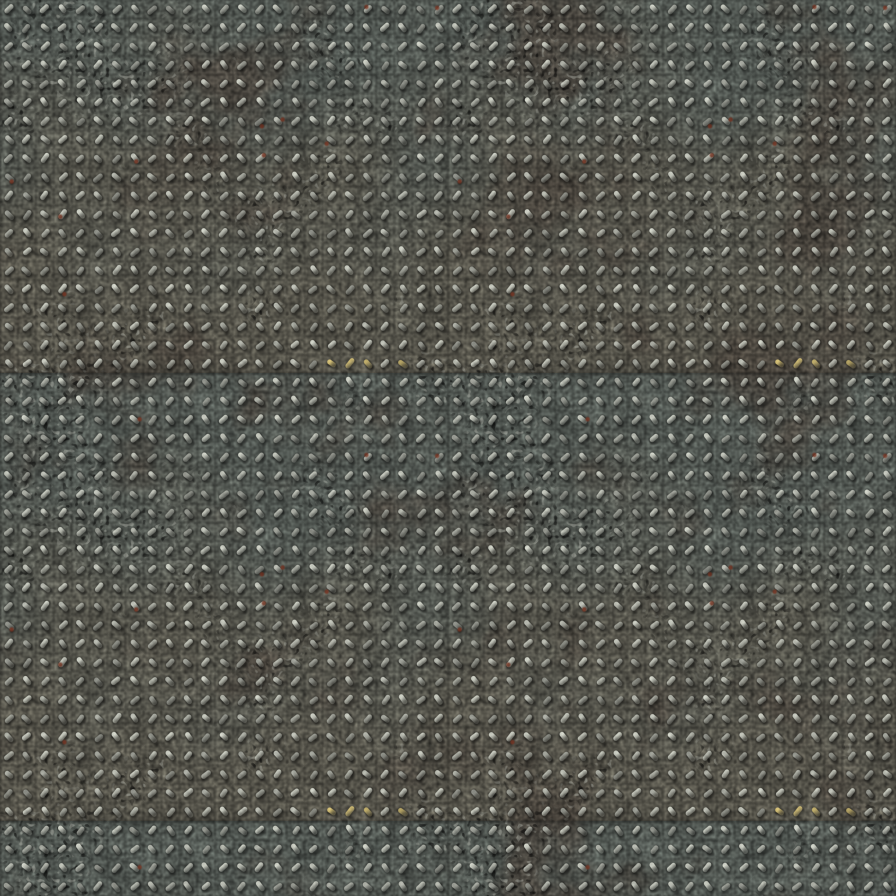
A Shadertoy shader for this texture:

```glsl
// Worn steel tread plate: 2 x 2 panels, each with 25 x 24 raised lugs in alternating diagonals.

const vec2 PANELS = vec2(2.0);
const vec2 LUGS = vec2(25.0, 24.0);   // lugs per panel
const float SEAM_ROW = 4.0;           // the horizontal joint lies below this row

const vec3 OLIVE = vec3(0.355, 0.347, 0.308);
const vec3 SLATE = vec3(0.335, 0.360, 0.340);
const vec3 BROWN = vec3(0.295, 0.268, 0.238);
const vec3 STEEL = vec3(0.75, 0.76, 0.72);
const vec3 RUST = vec3(0.46, 0.20, 0.13);
const vec3 YELLOW = vec3(0.78, 0.69, 0.38);

// Integer hash giving two values from 0 to 1
vec2 hash2(vec2 p) {
    uvec2 q = uvec2(ivec2(p)) * 1664525u + 12345u;
    for (int i = 0; i < 2; i++) {
        q.x += q.y * 1664525u;
        q.y += q.x * 1664525u;
        q ^= q >> 16u;
    }
    return vec2(q & 0xffffu) / 65535.0;
}

float cornerSlope(vec2 corner, vec2 offset, float period, float seed) {
    float angle = 6.28318 * hash2(mod(corner, period) + seed * 517.0).x;
    return dot(vec2(cos(angle), sin(angle)), offset);
}

// Gradient noise that wraps after a whole number of cells
float noise(vec2 p, float period, float seed) {
    p *= period;
    vec2 i = floor(p), f = p - i;
    vec2 u = f * f * f * (f * (f * 6.0 - 15.0) + 10.0);
    vec2 e = vec2(1.0, 0.0);
    float low = mix(cornerSlope(i, f, period, seed),
                    cornerSlope(i + e.xy, f - e.xy, period, seed), u.x);
    float high = mix(cornerSlope(i + e.yx, f - e.yx, period, seed),
                     cornerSlope(i + e.xx, f - e.xx, period, seed), u.x);
    return mix(low, high, u.y);
}

float fbm(vec2 p, float period, float seed) {
    float sum = 0.0, amplitude = 1.0;
    for (int i = 0; i < 4; i++) {
        sum += amplitude * noise(p, period, seed + float(i));
        period *= 2.0;
        amplitude *= 0.6;
    }
    return sum;
}

float capsule(vec2 p, vec2 axis, float halfLength, float radius) {
    float along = clamp(dot(p, axis), -halfLength, halfLength);
    return length(p - axis * along) - radius;
}

// Soft line around whole-number coordinates
float gridLine(float x, float width) {
    return 1.0 - smoothstep(0.0, width, abs(fract(x + 0.5) - 0.5));
}

// Bare plate: stains, grain and chipped patches
vec3 plate(vec2 uv, vec2 tile) {
    float aboveSeam = fract(tile.y - SEAM_ROW / LUGS.y);
    vec3 col = mix(OLIVE, SLATE, smoothstep(0.1, 0.9, aboveSeam + 0.4 * noise(tile, 4.0, 1.0)));
    float stain = fbm(uv, 4.0, 2.0) + 0.5 * fbm(tile, 5.0, 7.0);
    col = mix(col, BROWN, 0.75 * smoothstep(0.0, 0.7, stain));
    col *= 1.0 + 0.18 * fbm(tile, 14.0, 12.0);
    col *= 1.0 + 0.42 * noise(tile, 110.0, 17.0) + 0.26 * noise(tile, 61.0, 18.0);

    float worn = smoothstep(0.0, 0.45, fbm(tile, 3.0, 20.0));
    float chip = noise(tile, 73.0, 25.0);
    col = mix(col, STEEL, 0.45 * worn * smoothstep(0.22, 0.5, chip));
    return col * (1.0 - 0.55 * worn * smoothstep(0.2, 0.5, -chip));
}

// Raised lug with its dark rim, cast shadow and lit upper left side
vec3 addLug(vec3 col, vec2 cell, vec2 p, float blur) {
    vec2 shift = hash2(cell + 31.0), vary = hash2(cell + 97.0);
    p -= (shift - 0.5) * 0.09;
    float side = mod(cell.x + cell.y, 2.0) * 2.0 - 1.0;
    float angle = side * 0.785 + (vary.x - 0.5) * 0.35;
    vec2 axis = vec2(cos(angle), sin(angle));
    float halfLength = mix(0.12, 0.18, vary.y);

    float shadow = capsule(p - vec2(0.07, -0.10), axis, halfLength, 0.13);
    col *= 1.0 - 0.38 * (1.0 - smoothstep(-0.05, 0.15, shadow));

    float d = capsule(p, axis, halfLength, 0.135);
    col *= 1.0 - 0.14 * (1.0 - smoothstep(0.0, 0.13, d));

    float painted = step(abs(cell.x - 18.0), 4.0) * step(abs(cell.y - SEAM_ROW), 0.1) * step(0.3, shift.x);
    vec3 metal = mix(STEEL, YELLOW, 0.85 * painted);
    float light = smoothstep(-0.22, 0.16, dot(p, vec2(-0.6, 0.8)));
    float polish = mix(0.75, 1.12, shift.y);
    vec3 top = mix(col * 1.15, metal * polish, 0.22 + 0.73 * light);
    return mix(col, top, 1.0 - smoothstep(-blur, blur, d));
}

void mainImage(out vec4 fragColor, in vec2 fragCoord) {
    vec2 uv = fragCoord / iResolution.xy;
    vec2 tile = fract(uv * PANELS);
    vec2 grid = tile * LUGS;
    vec2 cell = floor(grid), p = fract(grid) - 0.5;
    float blur = max(0.04, 0.7 * PANELS.y * LUGS.y / iResolution.y);

    vec3 col = plate(uv, tile);

    // Grime between lugs and along the panel joints
    col *= 1.0 - 0.13 * max(gridLine(grid.x, 0.14), gridLine(grid.y, 0.14));
    col *= 1.0 - 0.22 * gridLine(tile.y - SEAM_ROW / LUGS.y, 0.009);
    col *= 1.0 - 0.12 * gridLine(tile.x, 0.008);

    col = addLug(col, cell, p, blur);

    // Rare rust flecks
    vec2 chance = hash2(cell + 211.0);
    float fleck = length(p - (hash2(cell + 307.0) - 0.5) * 0.6);
    col = mix(col, RUST, 0.8 * step(0.982, chance.x) * (1.0 - smoothstep(0.05, 0.18, fleck)));

    col *= 1.0 + 0.12 * noise(tile, 127.0, 40.0);
    fragColor = vec4(clamp(col, 0.0, 1.0), 1.0);
}
```
